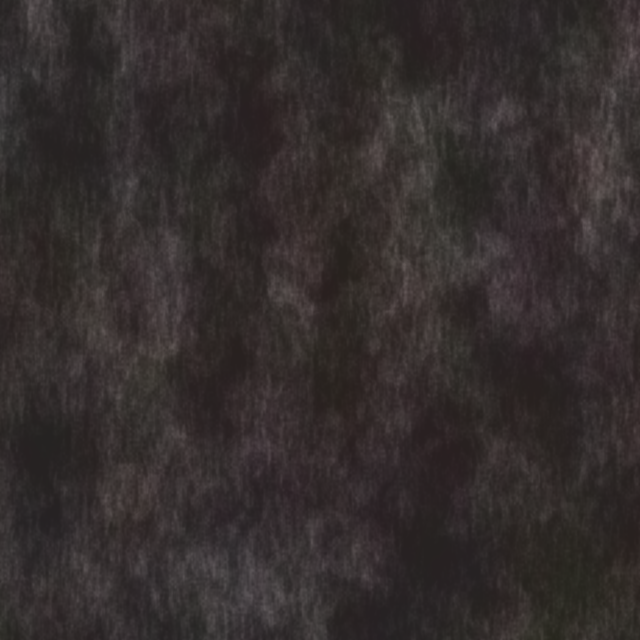
Give the GLSL for this texture, as a Shadertoy shader.

```glsl
// Dark weathered plaster: pale, ragged, vertically worn patches on brown-black.
// Unit-variance noise layers (stains, flakes, streaks, grain) are summed into
// one wear value, which a skewed tone curve turns into colour.

const vec3 SHADOW = vec3(0.160, 0.136, 0.131);
const vec3 PALE = vec3(0.350, 0.318, 0.315);
const vec3 VIOLET_TINT = vec3(-0.001, -0.001, 0.008);
const vec3 ROSE_TINT = vec3(0.004, -0.004, 0.001);
const float NOISE_DEVIATION = 0.2145;

float hash(vec2 cell) {
    vec3 q = fract(vec3(cell.xyx) * 0.1031);
    q += dot(q, q.yzx + 33.33);
    return fract((q.x + q.y) * q.z);
}

// Value noise scaled to zero mean and unit deviation
float noise(vec2 p) {
    vec2 cell = floor(p);
    vec2 f = fract(p);
    f = f * f * (3.0 - 2.0 * f);
    float low = mix(hash(cell), hash(cell + vec2(1.0, 0.0)), f.x);
    float high = mix(hash(cell + vec2(0.0, 1.0)), hash(cell + 1.0), f.x);
    return (mix(low, high, f.y) - 0.5) / NOISE_DEVIATION;
}

// Rotated octaves, normalised back to unit deviation
float fbm(vec2 p, int octaves, float gain) {
    const mat2 octaveTurn = mat2(1.6, 1.2, -1.2, 1.6);
    float sum = 0.0;
    float power = 0.0;
    float amplitude = 1.0;
    for (int i = 0; i < octaves; i++) {
        sum += amplitude * noise(p);
        power += amplitude * amplitude;
        amplitude *= gain;
        p = octaveTurn * p + 17.3;
    }
    return sum / sqrt(power);
}

// Small displacement that frays the outlines of the patches
vec2 fray(vec2 p, float frequency, float amount) {
    return p + amount * vec2(noise(p * frequency + 41.0), noise(p * frequency + 83.0));
}

// Broad clouds joined with long vertical columns
float stains(vec2 p) {
    float clouds = fbm(p * vec2(6.0, 3.8) + 60.0, 4, 0.6);
    float columns = noise(p * vec2(11.0, 1.8) + 120.0);
    return 0.85 * clouds + 0.53 * columns;
}

float wear(vec2 p) {
    vec2 frayed = fray(p, 28.0, 0.006);
    float flakes = fbm(frayed * vec2(15.0, 10.0) + 200.0, 5, 0.68);
    float streaks = fbm(p * vec2(150.0, 46.0) + 300.0, 2, 0.5);
    float grain = noise(p * 230.0 + 400.0);
    return 0.65 * stains(frayed) + 0.62 * flakes + 0.36 * streaks + 0.20 * grain;
}

// Skewed curve: flat in the shadows, steep in the rare pale spots
vec3 plaster(float amount) {
    float w = clamp(amount, -2.5, 3.0);
    return mix(SHADOW, PALE, 0.22 + 0.20 * w + 0.04 * w * w);
}

void mainImage(out vec4 fragColor, in vec2 fragCoord) {
    vec2 p = fragCoord / iResolution.y;
    vec3 color = plaster(wear(p));

    // Faint drifting discolouration
    color += VIOLET_TINT * fbm(p * vec2(3.5, 2.5) + 500.0, 4, 0.6);
    color += ROSE_TINT * fbm(p * vec2(7.0, 4.0) + 600.0, 4, 0.7);

    fragColor = vec4(color, 1.0);
}
```
